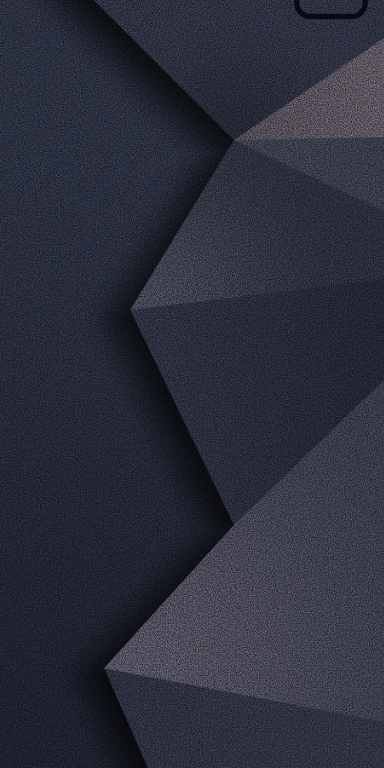
A WebGL 2 fragment shader for this background:

```glsl
#version 300 es
precision highp float;

uniform vec2 u_resolution;
out vec4 outColor;

// Corners of the folded sheet's left silhouette, top to bottom.
const vec2 RIM[6] = vec2[6](
    vec2(0.144, 2.1), vec2(0.609, 1.635), vec2(0.339, 1.193),
    vec2(0.609, 0.633), vec2(0.271, 0.260), vec2(0.429, -0.1));

vec2 hashGradient(vec2 cell) {
    vec3 h = fract(cell.xyx * vec3(0.1031, 0.1030, 0.0973));
    h += dot(h, h.yzx + 33.33);
    float angle = 6.2832 * fract((h.x + h.y) * h.z);
    return vec2(cos(angle), sin(angle));
}

float gradientNoise(vec2 p) {
    vec2 i = floor(p), f = fract(p);
    vec2 w = f * f * f * (f * (f * 6.0 - 15.0) + 10.0);
    vec2 e = vec2(0.0, 1.0);
    float bottom = mix(dot(hashGradient(i), f),
                       dot(hashGradient(i + e.yx), f - e.yx), w.x);
    float top = mix(dot(hashGradient(i + e.xy), f - e.xy),
                    dot(hashGradient(i + e.yy), f - e.yy), w.x);
    return mix(bottom, top, w.y);
}

float segmentDistance(vec2 p, vec2 a, vec2 b) {
    vec2 d = b - a;
    return length(p - a - d * clamp(dot(p - a, d) / dot(d, d), 0.0, 1.0));
}

// Signed distance to the silhouette, positive on the sheet.
float sheetDistance(vec2 p) {
    float nearest = 9.0, side = 1.0;
    for (int i = 0; i < 5; i++) {
        vec2 a = RIM[i], b = RIM[i + 1];
        nearest = min(nearest, segmentDistance(p, a, b));
        if (p.y <= a.y && p.y > b.y) {
            side = p.x < mix(a.x, b.x, (p.y - a.y) / (b.y - a.y)) ? -1.0 : 1.0;
        }
    }
    return nearest * side;
}

// Signed distance to a crease, positive below it.
float creaseDistance(vec2 p, vec2 a, vec2 b) {
    vec2 d = normalize(b - a);
    return d.y * (p.x - a.x) - d.x * (p.y - a.y);
}

// Lays a facet, shaded from its corner to the right side, below a crease.
vec3 addFacet(vec3 base, vec2 p, vec2 corner, float rightY,
              vec3 nearColor, vec3 farColor, float aa) {
    float below = creaseDistance(p, corner, vec2(1.0, rightY));
    float t = clamp((p.x - corner.x) / (1.0 - corner.x), 0.0, 1.0);
    return mix(base, mix(nearColor, farColor, t), smoothstep(-aa, aa, below));
}

float roundedBox(vec2 p, vec2 halfSize, float radius) {
    vec2 q = abs(p) - halfSize + radius;
    return length(max(q, 0.0)) + min(max(q.x, q.y), 0.0) - radius;
}

vec3 backdrop(vec2 p) {
    vec3 color = mix(vec3(0.115, 0.130, 0.180), vec3(0.165, 0.185, 0.245),
                     smoothstep(0.0, 1.8, p.y));
    float shadow = smoothstep(-0.125, 0.035, sheetDistance(p + vec2(0.006, 0.026)));
    return color * (1.0 - 0.72 * shadow);
}

vec3 sheet(vec2 p, float aa) {
    // Upper panel, dimmed toward the first corner.
    vec3 color = mix(vec3(0.140, 0.150, 0.200), vec3(0.175, 0.190, 0.250),
                     smoothstep(0.0, 0.35, distance(p, RIM[1])));
    color = addFacet(color, p, RIM[1], 1.901, vec3(0.31, 0.29, 0.33), vec3(0.36, 0.33, 0.37), aa);
    color = addFacet(color, p, RIM[1], 1.643, vec3(0.235, 0.24, 0.30), vec3(0.215, 0.225, 0.285), aa);

    // Middle panel, brighter toward its lower left corner.
    float lift = smoothstep(0.55, 0.0, distance(p, RIM[2]));
    vec3 middle = mix(vec3(0.165, 0.180, 0.235), vec3(0.260, 0.267, 0.325), lift);
    color = addFacet(color, p, RIM[1], 1.451, middle, middle * 0.97, aa);
    color = addFacet(color, p, RIM[2], 1.273, vec3(0.175, 0.188, 0.248), vec3(0.130, 0.143, 0.193), aa);

    // Lower panel.
    lift = smoothstep(0.95, 0.0, distance(p, RIM[4]));
    vec3 lower = mix(vec3(0.215, 0.225, 0.280), vec3(0.325, 0.315, 0.370), lift);
    color = addFacet(color, p, RIM[3], 1.010, lower, lower, aa);
    return addFacet(color, p, RIM[4], 0.120, vec3(0.170, 0.182, 0.240), vec3(0.185, 0.195, 0.252), aa);
}

void main() {
    vec2 p = gl_FragCoord.xy / u_resolution * vec2(1.0, 2.0);
    float aa = 0.75 / u_resolution.x;
    vec3 color = mix(backdrop(p), sheet(p, aa), smoothstep(-aa, aa, sheetDistance(p)));

    // Fine grain with a slight warm and cool drift.
    float grain = gradientNoise(p * 317.3) + 0.8 * gradientNoise(p * 403.7 + 41.0);
    float tint = gradientNoise(p * 361.9 + 87.0);
    color *= 1.0 + 0.68 * grain + tint * vec3(0.14, 0.0, -0.12);

    // Dark rounded outline cut by the top side.
    float outline = abs(roundedBox(p - vec2(0.862, 2.03), vec2(0.089, 0.073), 0.035)) - 0.007;
    color = mix(color, vec3(0.030, 0.040, 0.090), smoothstep(aa, -aa, outline));
    outColor = vec4(color, 1.0);
}
```
